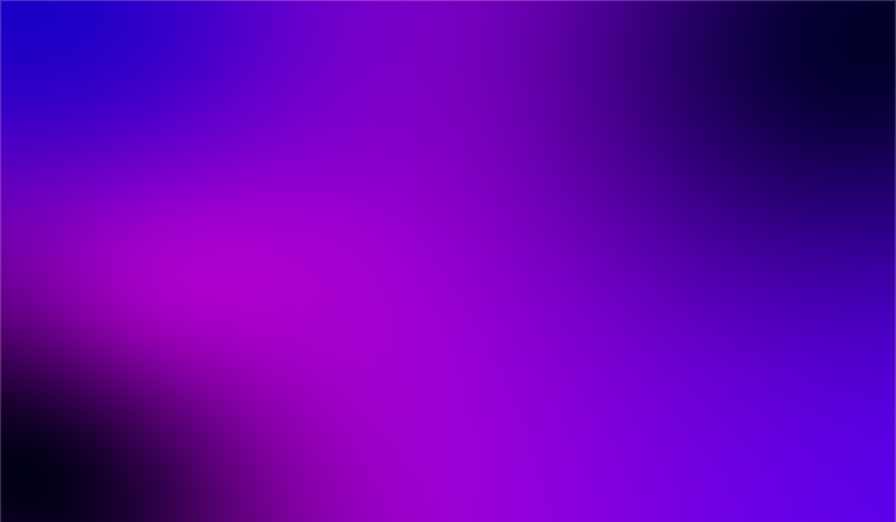
Give the GLSL for this background, as a WebGL 1 fragment shader.

```glsl
precision highp float;

uniform vec2 u_resolution;

const vec3 MAGENTA = vec3(0.70, 0.0, 0.84);
const vec3 VIOLET = vec3(0.36, 0.0, 0.93);
const vec3 BLUE = vec3(0.11, 0.0, 0.78);
const vec3 NIGHT = vec3(0.0, 0.0, 0.16);
const vec3 INK = vec3(0.0, 0.0, 0.08);
const vec3 ORCHID = vec3(0.74, 0.0, 0.83);

// Elliptical Gaussian; shear tilts its contours along the diagonal.
float bell(vec2 p, vec2 center, vec2 radius, float shear) {
  vec2 d = p - center;
  vec2 q = d / radius;
  return exp(-dot(q, q) - shear * d.x * d.y);
}

// Faint line along the top and side edges.
float hairline(vec2 p, float width, float thickness) {
  float edge = min(min(p.x, width - p.x), 1.0 - p.y);
  return 1.0 - smoothstep(0.0, thickness, edge);
}

void main() {
  // Canvas height is one unit.
  vec2 p = gl_FragCoord.xy / u_resolution.y;
  float width = u_resolution.x / u_resolution.y;

  // Horizontal sweep
  vec3 color = mix(MAGENTA, VIOLET, smoothstep(0.45, 1.85, p.x));

  // Blue upper left corner
  color = mix(color, BLUE, bell(p, vec2(0.045, 0.978), vec2(0.63, 0.40), 0.0));

  // Dark corners
  color = mix(color, NIGHT, bell(p, vec2(1.675, 0.933), vec2(0.577, 0.46), -0.8));
  color = mix(color, INK, bell(p, vec2(0.045, 0.085), vec2(0.447, 0.367), 4.0));

  // Warm glow between the left corners
  color = mix(color, ORCHID, 0.65 * bell(p, vec2(0.37, 0.464), vec2(0.30, 0.18), 0.0));

  color = mix(color, vec3(1.0), 0.22 * hairline(p, width, 0.004));
  gl_FragColor = vec4(color, 1.0);
}
```
